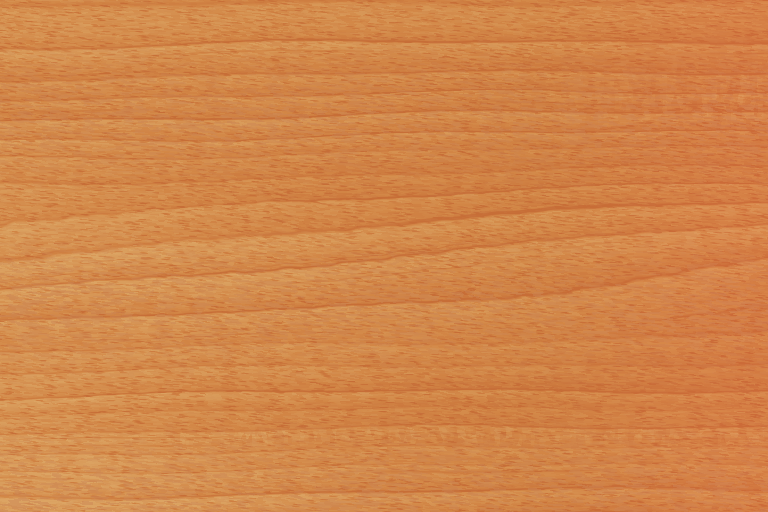
Write a WebGL 1 fragment shader that draws this texture.

```glsl
precision highp float;
// Warm cherry wood board: thin wavering growth rings, crisp short fibres, pores and ray flecks.
uniform vec2 u_resolution;

#define RING_DENSITY 19.0
#define RING_TILT 0.10
#define RING_LINE 0.46
#define RING_SHADE 0.25
#define STREAK_LINE 0.34
#define FIBRE_TONE 0.30
#define PORE_DEPTH 0.42
#define FLECK_TONE 0.34
#define DARK_WOOD vec3(0.780, 0.430, 0.215)
#define MID_WOOD vec3(0.824, 0.526, 0.274)
#define LIGHT_WOOD vec3(0.862, 0.645, 0.390)
#define DUSTY_WOOD vec3(0.800, 0.525, 0.330)

float hash(vec2 p) {
    return fract(sin(dot(p, vec2(127.1, 311.7))) * 43758.55);
}

// Cellular noise: x is the distance to the nearest seed, y its random value.
vec2 cells(vec2 p) {
    vec2 base = floor(p);
    vec2 nearest = vec2(9.0, 0.0);
    for (int j = -1; j <= 1; j++) {
        for (int i = -1; i <= 1; i++) {
            vec2 id = base + vec2(float(i), float(j));
            vec2 seed = id + vec2(hash(id), hash(id + 37.3));
            float d = length(seed - p);
            if (d < nearest.x) nearest = vec2(d, hash(id + 71.9));
        }
    }
    return nearest;
}

// Signed random tone per cell, fading out at the cell border.
float cellTone(vec2 p) {
    vec2 c = cells(p);
    return (c.y - 0.5) * smoothstep(1.0, 0.5, c.x);
}

// Bends the board so that the rings climb to the right around its middle.
float ringHeight(vec2 p) {
    float bend = exp(-pow((p.y - 0.49) / 0.12, 2.0));
    float wave = 0.005 * sin(p.x * 4.1 + p.y * 9.0) + 0.003 * sin(p.x * 9.7 - p.y * 21.0);
    float jag = 0.0011 * sin(p.x * 47.0 + p.y * 60.0) + 0.0007 * sin(p.x * 113.0 + p.y * 35.0);
    return p.y - (RING_TILT * bend + 0.009) * (p.x - 0.75) + wave + jag * (0.4 + bend);
}

// Growth rings: a thin dark line, shade above it and a pale strip below it.
// x is the soft tone of the band, y the darkness of the line.
vec2 ringTone(vec2 p, float v) {
    float phase = RING_DENSITY * v + 0.75 * sin(11.0 * v - 1.8) + 0.07 * sin(61.0 * v);
    float ring = floor(phase);
    float f = phase - ring;
    float own = hash(vec2(ring, 5.0));
    float next = hash(vec2(ring + 1.0, 5.0));
    float fade = 0.7 + 0.3 * sin(p.x * 3.3 + own * 6.3);
    float line = exp(-pow((f - 0.05) / 0.033, 2.0)) * (0.4 + 0.6 * own) * fade;
    float shade = smoothstep(0.0, 0.05, f) * exp(-f * 3.5) * (0.4 + 0.6 * own);
    float pale = smoothstep(0.3, 0.97, f) * smoothstep(1.0, 0.97, f) * (0.3 + 0.7 * next);
    return vec2(RING_SHADE * (0.8 * pale - shade), RING_LINE * line);
}

// Hairline streaks that come and go between the rings.
float streakLine(vec2 p, float v) {
    float phase = 58.0 * v + 0.5 * sin(37.0 * v);
    float f = fract(phase) - 0.5;
    float own = hash(vec2(floor(phase), 19.0));
    float reach = smoothstep(-0.3, 0.8, sin(p.x * (2.0 + 4.0 * own) + own * 40.0));
    return STREAK_LINE * exp(-pow(f / 0.09, 2.0)) * own * own * reach;
}

// Short cross-grain ripples in a low band and at the upper right.
float fleckTone(vec2 p) {
    float low = exp(-pow((p.y - 0.147) / 0.015, 2.0)) * smoothstep(0.1, 0.6, p.x);
    float high = exp(-pow((p.y - 0.81) / 0.06, 2.0)) * smoothstep(0.9, 1.4, p.x);
    return FLECK_TONE * (low + 0.8 * high) * cellTone(p * vec2(110.0, 40.0));
}

// Broad, soft drift of brightness, palest at the lower left.
float driftTone(vec2 p) {
    float waves = sin(p.y * 13.0 + sin(p.x * 2.3) + 0.8) + 0.7 * sin(p.y * 29.0 - p.x * 1.7);
    return 0.055 * waves + 0.18 * exp(-2.5 * dot(p, p)) - 0.13 * (p.x - 0.7);
}

void main() {
    vec2 p = gl_FragCoord.xy / u_resolution.y;
    float v = ringHeight(p);

    // Fibres lean slightly down to the right.
    vec2 grain = vec2(p.x, p.y + 0.09 * p.x + 0.002 * sin(p.x * 13.0));
    vec2 fibre = cells(grain * vec2(62.0, 330.0));
    vec2 pore = cells(grain * vec2(42.0, 250.0) + 51.0);
    float pores = smoothstep(0.5, 0.2, pore.x) * smoothstep(0.45, 0.85, pore.y);

    // Lines break up along the fibres.
    vec2 ring = ringTone(p, v);
    float lines = (ring.y + streakLine(p, v)) * (0.65 + 0.7 * fibre.y);
    float tone = 0.52 + ring.x - lines + driftTone(p) + fleckTone(p);
    tone = clamp(tone + FIBRE_TONE * (fibre.y - 0.5) - PORE_DEPTH * pores, 0.0, 1.0);

    vec3 color = mix(DARK_WOOD, MID_WOOD, min(tone * 2.0, 1.0));
    color = mix(color, LIGHT_WOOD, max(tone * 2.0 - 1.0, 0.0));

    // Greyish dust in the grain, then a redder right edge.
    float dust = smoothstep(0.45, 0.8, cells(grain * vec2(50.0, 240.0) + 91.0).y);
    color = mix(color, DUSTY_WOOD, dust * (0.3 + 0.2 * sin(p.y * 17.0 + 1.0)));
    color += smoothstep(1.0, 1.5, p.x) * vec3(0.020, -0.010, 0.006);

    gl_FragColor = vec4(color, 1.0);
}
```
